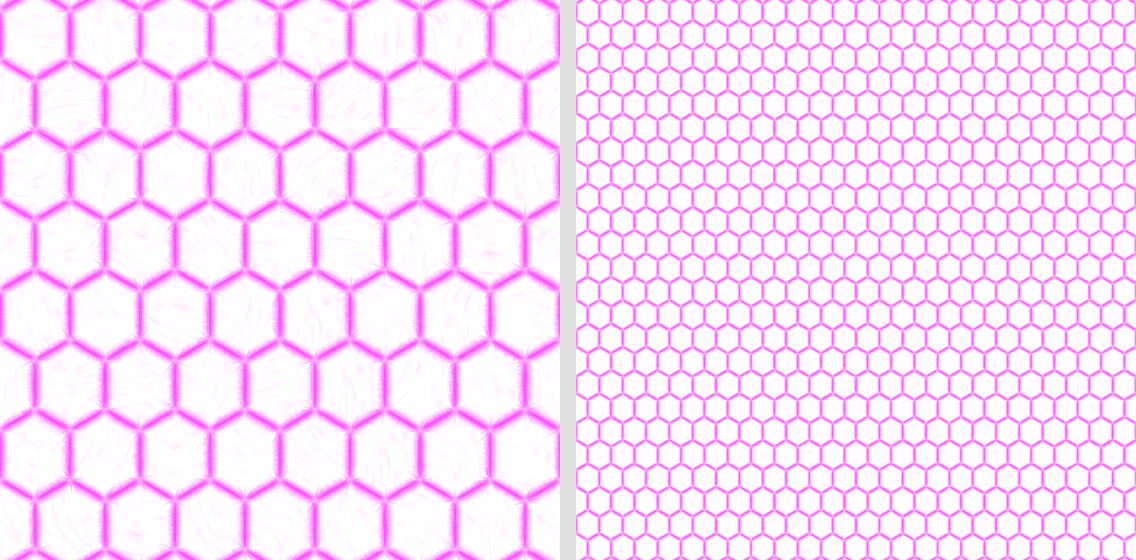
Left, the tile; right, the same tile 3 across and 3 down.
A Shadertoy shader for this pattern:

```glsl
// Glowing magenta honeycomb on white: soft tapered cell walls with fine hairs,
// pale joints that throw out thin spikes, and faint brush marks inside cells.
// All variation is seeded from wrapped cell and joint ids, so the sheet tiles.

#define REPEATS 8.0          // cells across and rows down (even)
#define WALL_HALF 0.354      // half length of a vertical wall
#define APEX 0.646           // height of a cell's tip above its centre
#define GLOW_RADIUS 0.132    // reach of the wall glow
#define GLOW_POWER 1.7       // falloff of the wall glow
#define HAIR_AMOUNT 0.045    // raggedness of the glow
#define SPIKES 10            // spikes around each joint
#define SPIKE_LENGTH 0.27
#define SPIKE_WIDTH 0.014
#define SMUDGE 0.10          // strength of the marks inside cells
#define PAPER vec3(1.0, 0.995, 1.0)
#define MAGENTA vec3(1.0, 0.27, 1.0)

const float TAU = 6.2831853;

float hash(vec2 p) {
    vec3 q = fract(vec3(p.xyx) * 0.1031);
    q += dot(q, q.yzx + 33.33);
    return fract((q.x + q.y) * q.z);
}

mat2 rotation(float a) {
    return mat2(cos(a), sin(a), -sin(a), cos(a));
}

float cornerSlope(vec2 corner, vec2 offset) {
    float a = TAU * hash(corner);
    return dot(vec2(cos(a), sin(a)), offset);
}

float gradientNoise(vec2 p) {
    vec2 i = floor(p), f = p - i;
    vec2 w = f * f * f * (f * (f * 6.0 - 15.0) + 10.0);
    vec2 e = vec2(1.0, 0.0);
    return mix(mix(cornerSlope(i, f), cornerSlope(i + e, f - e), w.x),
               mix(cornerSlope(i + e.yx, f - e.yx), cornerSlope(i + 1.0, f - 1.0), w.x), w.y);
}

// Distances to the vertical and the slanted walls, positive inside the cell
vec2 wallDistances(vec2 p) {
    vec2 q = abs(p);
    vec2 normal = normalize(vec2(APEX - WALL_HALF, 0.5));
    return vec2(0.5 - q.x, dot(vec2(0.0, APEX) - q, normal));
}

// Finds the enclosing cell: its wrapped id, its centre and the local position
void findCell(vec2 grid, out vec2 id, out vec2 centre, out vec2 local) {
    float best = -1e3;
    for (int j = -1; j <= 1; j++) {
        float row = floor(grid.y) + float(j);
        float shift = 0.5 * mod(row, 2.0);
        float column = round(grid.x - shift);
        vec2 c = vec2(column + shift, row + 0.5);
        vec2 d = wallDistances(grid - c);
        float inside = min(d.x, d.y);
        if (inside > best) {
            best = inside;
            id = mod(vec2(column, row), REPEATS);
            centre = c;
            local = grid - c;
        }
    }
}

// Glow of the nearest wall, narrower toward its ends, with hairs across it
float wallGlow(vec2 p, vec2 id) {
    vec2 d = wallDistances(p), q = abs(p);
    bool upright = d.x < d.y;
    vec2 tangent = normalize(vec2(0.5, WALL_HALF - APEX));
    float along = upright ? p.y : dot(q - vec2(0.25, 0.5 * (APEX + WALL_HALF)), tangent);
    float halfLength = upright ? WALL_HALF : 0.5 * length(vec2(0.5, APEX - WALL_HALF));
    float dist = max(min(d.x, d.y), 0.0);
    float side = upright ? step(0.0, p.x) : 2.0 + step(0.0, p.x) + 2.0 * step(0.0, p.y);
    float seed = hash(id + side * 17.0);
    float middle = smoothstep(0.0, 0.55, 1.0 - abs(along) / halfLength);
    float hair = gradientNoise(vec2(along * 34.0, dist * 9.0) + seed * 91.0);
    float grain = gradientNoise(vec2(along * 5.0, dist * 65.0) + seed * 53.0);
    float radius = GLOW_RADIUS * mix(0.68, 1.0, middle) * mix(0.86, 1.14, seed);
    radius += HAIR_AMOUNT * hair;
    float glow = pow(max(1.0 - dist / radius, 0.0), GLOW_POWER);
    return glow * (1.0 + 0.3 * grain * smoothstep(0.0, 0.02, dist)) * mix(0.85, 1.0, middle);
}

// Thin, slightly bent, tapering spikes around a joint
float jointSpikes(vec2 p, vec2 id, float pixel) {
    float ink = 0.0;
    for (int i = 0; i < SPIKES; i++) {
        vec2 key = id + float(i) * vec2(7.0, 13.0);
        float turn = (float(i) + 0.8 * hash(key)) * TAU / float(SPIKES);
        float reach = SPIKE_LENGTH * mix(0.4, 1.0, hash(key + 71.0));
        vec2 r = p * rotation(turn);
        r.y += (hash(key + 137.0) - 0.5) * 1.2 * r.x * r.x;
        float taper = clamp(1.0 - r.x / reach, 0.0, 1.0) * step(0.0, r.x);
        float width = SPIKE_WIDTH * taper + pixel;
        ink = max(ink, 0.55 * taper * (1.0 - smoothstep(0.0, width, abs(r.y))));
    }
    return ink;
}

// Faint curved strokes and soft blots, fading out before the walls
float brushMarks(vec2 p, vec2 id) {
    float seed = hash(id + 211.0);
    vec2 r = rotation(TAU * seed) * p;
    r.y += 0.5 * r.x * r.x;
    float stroke = smoothstep(0.15, 0.65, gradientNoise(r * vec2(3.0, 17.0) + seed * 83.0));
    float blot = smoothstep(0.15, 0.6, gradientNoise(r * vec2(4.0, 6.0) + seed * 47.0));
    vec2 d = wallDistances(p);
    return SMUDGE * (stroke + 0.6 * blot) * smoothstep(0.02, 0.16, min(d.x, d.y));
}

void mainImage(out vec4 fragColor, in vec2 fragCoord) {
    vec2 grid = fragCoord / iResolution.xy * REPEATS;
    float pixel = REPEATS / iResolution.y;
    vec2 id, centre, p;
    findCell(grid, id, centre, p);

    // Nearest joint of the cell
    vec2 facing = mix(vec2(-1.0), vec2(1.0), step(0.0, p));
    vec2 corner = facing * vec2(0.5, WALL_HALF), tip = facing * vec2(0.0, APEX);
    vec2 joint = distance(p, corner) < distance(p, tip) ? corner : tip;
    vec2 jointId = mod(round((centre + joint) * 8.0), REPEATS * 8.0);
    vec2 fromJoint = p - joint;

    float ink = wallGlow(p, id);
    ink += (1.0 - ink) * jointSpikes(fromJoint, jointId, pixel);
    ink += (1.0 - ink) * brushMarks(p, id);
    float pale = exp(-dot(fromJoint, fromJoint) / 0.0022);
    ink = mix(ink, 0.34, 0.9 * pale);
    fragColor = vec4(mix(PAPER, MAGENTA, clamp(ink, 0.0, 1.0)), 1.0);
}
```
